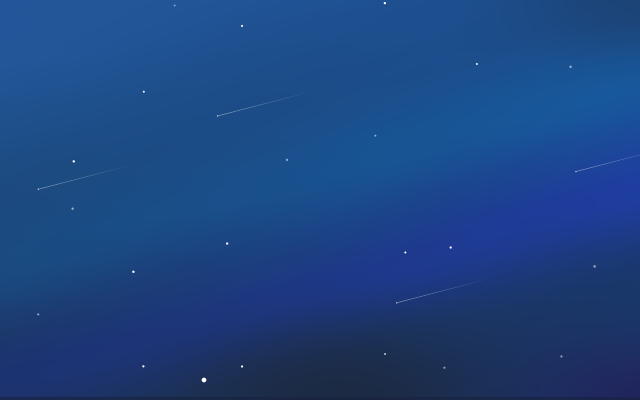
Give the GLSL for this background, as a WebGL 1 fragment shader.

```glsl
precision highp float;
// Blue night sky with soft slanted bands of light, scattered stars and shooting stars.

uniform vec2 u_resolution;

// Lengths are in canvas heights
const float BAND_SLOPE = 0.30;
const float WARP_AMOUNT = 0.035;
const vec2 WARP_SCALE = vec2(1.6, 5.0);
const float STREAK_AMOUNT = 0.012;
const float STAR_CELL = 0.2667;
const float STAR_SHARE = 0.9;
const float STAR_RADIUS_MIN = 0.0019;
const float STAR_RADIUS_MAX = 0.0031;
const vec2 BIG_STAR_POS = vec2(0.51, 0.05);
const float BIG_STAR_RADIUS = 0.0058;
const int METEOR_COUNT = 4;
const vec2 METEOR_TAIL = vec2(0.23, 0.06);
const float METEOR_HALF_WIDTH = 0.0007;
const float METEOR_HEAD_RADIUS = 0.0017;
const float METEOR_OPACITY = 0.5;
const float EDGE_HEIGHT = 0.008;

// Band colours from bottom to top, at the left and right sides
const vec3 LOW_LEFT = vec3(0.11, 0.19, 0.32);
const vec3 LOW_RIGHT = vec3(0.10, 0.22, 0.42);
const vec3 INDIGO_LEFT = vec3(0.11, 0.20, 0.44);
const vec3 INDIGO_RIGHT = vec3(0.12, 0.24, 0.63);
const vec3 SHADE_LEFT = vec3(0.11, 0.22, 0.42);
const vec3 SHADE_RIGHT = vec3(0.11, 0.28, 0.61);
const vec3 BRIGHT_LEFT = vec3(0.10, 0.29, 0.50);
const vec3 BRIGHT_RIGHT = vec3(0.09, 0.35, 0.62);
const vec3 UPPER_LEFT = vec3(0.11, 0.29, 0.50);
const vec3 UPPER_RIGHT = vec3(0.11, 0.31, 0.57);
const vec3 TOP_LEFT = vec3(0.13, 0.34, 0.60);
const vec3 TOP_RIGHT = vec3(0.12, 0.32, 0.59);
const vec3 FLOOR_DARK = vec3(0.11, 0.16, 0.25);
const vec3 CORNER_VIOLET = vec3(0.13, 0.14, 0.36);
const vec3 CORNER_DIM = vec3(0.11, 0.26, 0.45);
const vec3 EDGE_COLOR = vec3(0.09, 0.13, 0.24);

vec3 hash3(vec2 p) {
  vec3 q = fract(p.xyx * vec3(0.1031, 0.1030, 0.0973));
  q += dot(q, q.yxz + 33.33);
  return fract((q.xxy + q.yzz) * q.zyx);
}

float cornerSlope(vec2 cell, vec2 offset) {
  float angle = 6.2832 * hash3(cell + 17.0).x;
  return dot(vec2(cos(angle), sin(angle)), offset);
}

float gradientNoise(vec2 p) {
  vec2 i = floor(p), f = fract(p);
  vec2 u = f * f * f * (f * (f * 6.0 - 15.0) + 10.0);
  vec2 e = vec2(1.0, 0.0);
  return mix(mix(cornerSlope(i, f), cornerSlope(i + e, f - e), u.x),
             mix(cornerSlope(i + e.yx, f - e.yx), cornerSlope(i + 1.0, f - 1.0), u.x), u.y);
}

// Soft elliptical patch, 1 at its centre
float glow(vec2 p, vec2 center, vec2 size) {
  vec2 q = (p - center) / size;
  return exp(-dot(q, q));
}

float coverage(float signedDistance, float pixel) {
  return clamp(0.5 - signedDistance / pixel, 0.0, 1.0);
}

vec3 sky(vec2 p, float aspect) {
  float side = clamp(p.x / aspect, 0.0, 1.0);
  float height = p.y - BAND_SLOPE * p.x;
  vec2 along = vec2(p.x + BAND_SLOPE * p.y, height);
  float d = height + WARP_AMOUNT * gradientNoise(along * WARP_SCALE);

  vec3 c = mix(LOW_LEFT, LOW_RIGHT, side);
  c = mix(c, mix(INDIGO_LEFT, INDIGO_RIGHT, side), smoothstep(-0.20, 0.05, d));
  c = mix(c, mix(SHADE_LEFT, SHADE_RIGHT, side), smoothstep(0.05, 0.18, d));
  c = mix(c, mix(BRIGHT_LEFT, BRIGHT_RIGHT, side), smoothstep(0.14, 0.33, d));
  c = mix(c, mix(UPPER_LEFT, UPPER_RIGHT, side), smoothstep(0.33, 0.52, d));
  c = mix(c, mix(TOP_LEFT, TOP_RIGHT, side), smoothstep(0.48, 0.90, d));

  c = mix(c, FLOOR_DARK, 0.9 * glow(p, vec2(0.54 * aspect, 0.0), vec2(0.38, 0.17)));
  c = mix(c, CORNER_VIOLET, 0.9 * glow(p, vec2(aspect, 0.0), vec2(0.28, 0.15)));
  c = mix(c, CORNER_DIM, 0.9 * glow(p, vec2(aspect, 1.0), vec2(0.30, 0.14)));
  return c * (1.0 + STREAK_AMOUNT * gradientNoise(along * vec2(5.0, 24.0)));
}

// One jittered star per grid cell, some of them faint
float stars(vec2 p, float pixel) {
  vec2 cell = floor(p / STAR_CELL);
  vec3 place = hash3(cell + 3.0), look = hash3(cell + 71.0);
  vec2 center = (cell + mix(vec2(0.08), vec2(0.92), place.xy)) * STAR_CELL;
  float radius = mix(STAR_RADIUS_MIN, STAR_RADIUS_MAX, look.x);
  float opacity = mix(0.55, 1.0, step(0.35, look.y)) * step(place.z, STAR_SHARE);
  float small = opacity * coverage(length(p - center) - radius, pixel);
  return max(small, coverage(length(p - BIG_STAR_POS) - BIG_STAR_RADIUS, pixel));
}

// Thin trails that fade out towards the upper right
float meteors(vec2 p, float aspect, float pixel) {
  float light = 0.0;
  for (int i = 0; i < METEOR_COUNT; i++) {
    float n = float(i);
    vec2 head = vec2(aspect * (0.06 + 0.28 * n), 0.5 + 0.27 * sin(2.15 * n + 0.1));
    vec2 q = p - head;
    float t = clamp(dot(q, METEOR_TAIL) / dot(METEOR_TAIL, METEOR_TAIL), 0.0, 1.0);
    float trail = coverage(length(q - t * METEOR_TAIL) - METEOR_HALF_WIDTH, pixel);
    float tip = coverage(length(q) - METEOR_HEAD_RADIUS, pixel);
    light = max(light, max(METEOR_OPACITY * trail * (1.0 - t), 0.75 * tip));
  }
  return light;
}

void main() {
  float pixel = 1.0 / u_resolution.y;
  float aspect = u_resolution.x * pixel;
  vec2 p = gl_FragCoord.xy * pixel;
  vec3 color = sky(p, aspect);
  color = mix(color, EDGE_COLOR, 0.6 * coverage(p.y - EDGE_HEIGHT, pixel));
  color = mix(color, vec3(1.0), max(stars(p, pixel), meteors(p, aspect, pixel)));
  gl_FragColor = vec4(color, 1.0);
}
```
